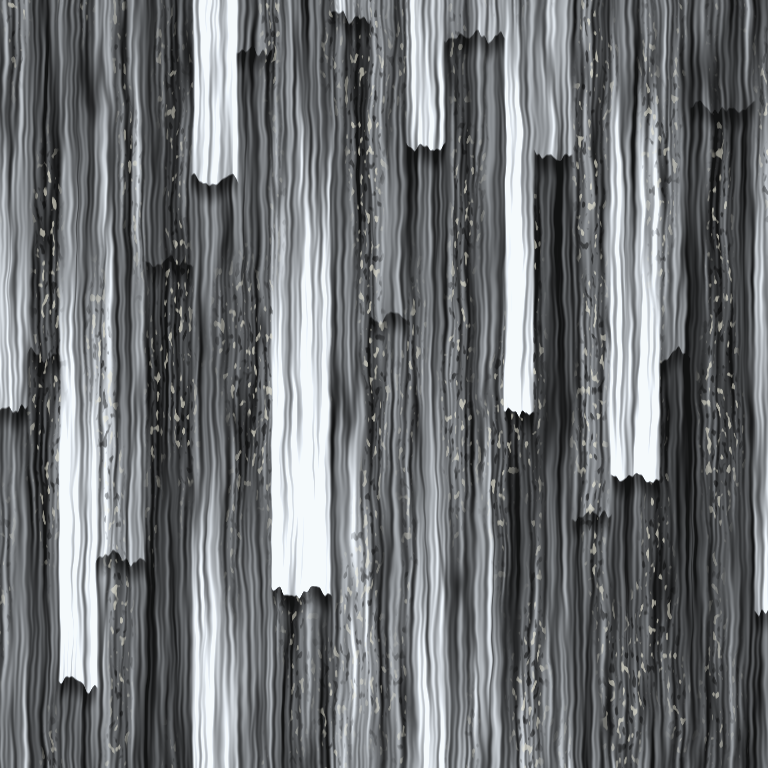
This texture is drawn by a Shadertoy shader. Its source:

```glsl
// Steel-grey fibrous slats: vertical ridged columns with ragged, glowing lower ends.
#define COLUMNS 18.0      // mean number of columns across the canvas
#define RAGGED 0.022      // roughness of the broken ends
#define FADE 0.90         // length of the glow above an end
#define RELIEF 2.4        // strength of the side light on the ridges
#define CREASE 0.42       // darkness of the grooves
#define GLINT 0.62        // strength of the warm flecks
#define COOL vec3(0.972, 1.0, 1.028)
#define WARM vec3(0.93, 0.92, 0.85)

float hash(vec2 cell) {
    uvec2 q = uvec2(ivec2(cell)) * uvec2(1597334673u, 3812015801u);
    uint n = (q.x ^ q.y) * 1597334673u;
    n = (n ^ (n >> 15)) * 2246822519u;
    n ^= n >> 13;
    return float(n >> 8) / 16777216.0;
}

float cornerRamp(vec2 cell, vec2 offset) {
    float angle = 6.2832 * hash(cell);
    return dot(vec2(cos(angle), sin(angle)), offset);
}

// Gradient noise, roughly -0.7 to 0.7
float noise(vec2 p) {
    vec2 i = floor(p), f = p - i;
    vec2 s = f * f * f * (f * (f * 6.0 - 15.0) + 10.0);
    vec2 e = vec2(1.0, 0.0);
    float low = mix(cornerRamp(i, f), cornerRamp(i + e, f - e), s.x);
    float high = mix(cornerRamp(i + e.yx, f - e.yx), cornerRamp(i + 1.0, f - 1.0), s.x);
    return mix(low, high, s.y);
}

// Sideways wander of the fibres
vec2 wander(vec2 p) {
    p.x += 0.006 * noise(p * vec2(14.0, 9.0)) + 0.0025 * noise(p * vec2(45.0, 32.0) + 7.0);
    return p;
}

// Height of the drawn-out ridges
float ridges(vec2 p) {
    return 0.55 * noise(p * vec2(38.0, 1.7))
         + 0.32 * noise(p * vec2(85.0, 3.5) + 31.0)
         + 0.18 * noise(p * vec2(190.0, 7.0) + 67.0);
}

// Brightness of one column: bright at its broken end, fading upwards
float columnTone(float id, vec2 p) {
    float base = mix(0.20, 0.44, hash(vec2(id, 901.0)));
    float spread = fract(id * 0.618 + 0.2);
    float glow = mix(0.06, 0.98, spread * spread);
    float jag = noise(vec2(p.x * 38.0, id)) + 0.5 * noise(vec2(p.x * 140.0, id + 0.5));
    float t = fract(p.y - hash(vec2(id, 902.0)) - RAGGED * jag);
    float tone = base + glow * (1.0 - smoothstep(0.0, FADE, t));
    float lip = smoothstep(0.996, 1.0, t);
    float shadow = smoothstep(0.965, 0.994, t);
    return mix(tone * (1.0 - 0.5 * shadow), base + glow, lip);
}

// Irregular columns with softened sides
float columns(vec2 p) {
    float u = p.x * COLUMNS, id = floor(u);
    float side = 0.1 + 0.8 * hash(vec2(id, 903.0));
    float blend = smoothstep(-0.04, 0.04, u - id - side);
    return mix(columnTone(id - 1.0, p), columnTone(id, p), blend);
}

void mainImage(out vec4 fragColor, in vec2 fragCoord) {
    vec2 p = fragCoord / iResolution.y;
    vec2 q = wander(p);
    float tone = columns(vec2(mix(p.x, q.x, 0.5), p.y));
    tone *= 1.0 + 0.25 * noise(p * vec2(9.0, 2.5) + 13.0);

    // Ridges lit from the left
    float d = 0.0015;
    float height = ridges(q);
    float slope = ridges(q + vec2(d, 0.0)) - ridges(q - vec2(d, 0.0));
    float light = tone * (1.0 + 0.75 * height) + RELIEF * slope * (0.35 + 0.65 * tone);

    // Narrow dark grooves, weaker where the column glows
    float groove = 1.0 - smoothstep(0.0, 0.13, abs(noise(q * vec2(46.0, 2.2) + 53.0)));
    float dim = 1.0 - smoothstep(0.5, 0.9, tone);
    light *= 1.0 - CREASE * groove * (0.35 + 0.65 * dim);

    // Warm flecks and small pits in patches along the darker fibres
    float grain = noise(q * vec2(150.0, 58.0) + 19.0) + 0.4 * noise(q * vec2(260.0, 120.0));
    float rough = smoothstep(-0.1, 0.35, noise(q * vec2(24.0, 3.0) + 83.0)) * dim;
    float fleck = smoothstep(0.22, 0.46, grain) * rough;
    light *= 1.0 - 0.5 * smoothstep(0.2, 0.5, -grain) * rough;

    vec3 color = max(light, 0.07) * COOL;
    color = mix(color, WARM, GLINT * fleck);
    fragColor = vec4(min(color, vec3(0.96, 0.98, 0.99)), 1.0);
}
```
